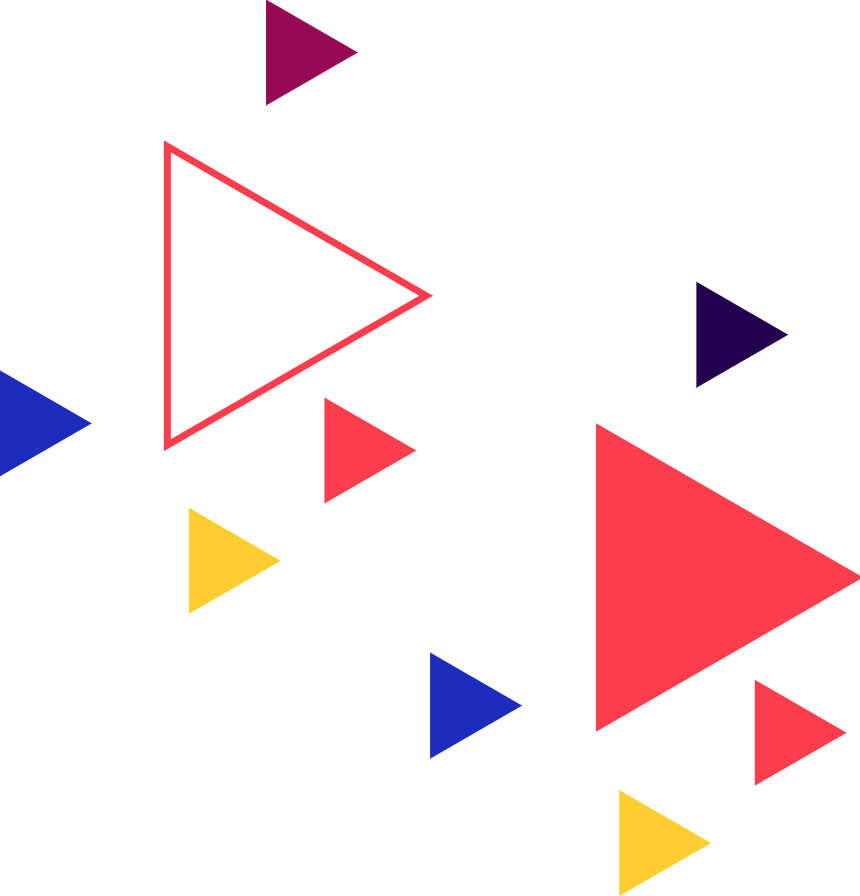
A WebGL 2 fragment shader for this background:

```glsl
#version 300 es
precision highp float;

uniform vec2 u_resolution;
out vec4 fragColor;

const vec3 RED = vec3(0.988, 0.243, 0.298);
const vec3 YELLOW = vec3(1.0, 0.804, 0.184);
const vec3 BLUE = vec3(0.118, 0.173, 0.745);
const vec3 MAROON = vec3(0.588, 0.035, 0.329);
const vec3 INDIGO = vec3(0.141, 0.0, 0.310);

// Distance to an equilateral triangle pointing right, measured from
// the middle of its left side, with sharp mitred corners
float triangle(vec2 p, float width) {
    return max(-p.x, 0.5 * (p.x - width) + 0.8660254 * abs(p.y));
}

// Smooth coverage, one pixel wide
float fill(float d) {
    return clamp(0.5 - d * u_resolution.y, 0.0, 1.0);
}

void main() {
    // Units of the canvas height
    vec2 p = gl_FragCoord.xy / u_resolution.y;
    vec3 color = vec3(1.0);

    // The same cluster twice, the second one shifted right and down
    for (int i = 0; i < 2; i++) {
        vec2 q = p - float(i) * vec2(0.4803, -0.3150);
        bool first = i == 0;

        // Large triangle: outlined, then solid
        float large = first
            ? triangle(q - vec2(0.1829, 0.6699), 0.3005)
            : triangle(q - vec2(0.1849, 0.6705), 0.2982);
        if (first) large = max(large, -large - 0.0078);
        color = mix(color, RED, fill(large));

        // Small triangles
        color = mix(color, first ? MAROON : INDIGO,
                    fill(triangle(q - vec2(0.2969, 0.9414), 0.1025)));
        color = mix(color, BLUE,
                    fill(triangle(q - vec2(-0.0003, 0.5275), 0.1027)));
        color = mix(color, RED,
                    fill(triangle(q - vec2(0.3621, 0.4972), 0.1025)));
        color = mix(color, YELLOW,
                    fill(triangle(q - vec2(0.2108, 0.3741), 0.1025)));
    }

    fragColor = vec4(color, 1.0);
}
```
